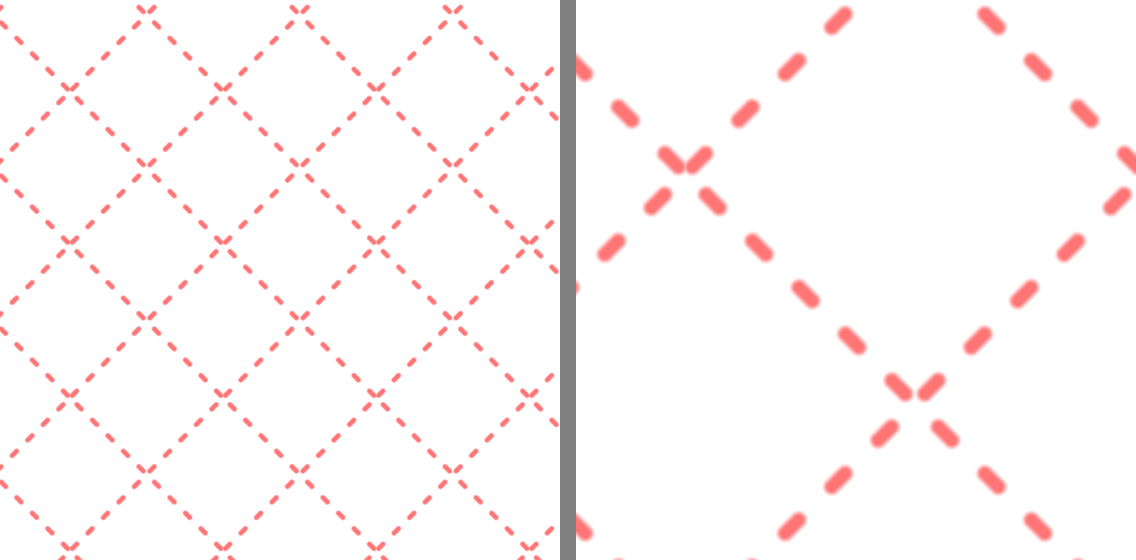
Left, the full canvas; right, a detail of the centre.
Give the GLSL for this pattern, as a WebGL 2 fragment shader.

```glsl
#version 300 es
precision highp float;
// A lattice of dashed diagonal lines in coral on white, forming diamonds.
// One family of falling dashes is measured as capsules on a square tile;
// mirroring the tile left to right gives the rising family.

uniform vec2 u_resolution;
out vec4 fragColor;

// Signed distance to the falling dashed lines, in tile units.
float dashedLines(vec2 q) {
    // Move to the nearest line of the family x + y = integer.
    q.y -= round(q.x + q.y);
    float across = (q.x + q.y) * 0.70711;

    // Ten dashes per tile; the last gap is shorter, as the stroke restarts.
    float t = fract((q.x - q.y) * 0.5 - 0.0595 + 0.0445) - 0.0445;
    float nearest = clamp(round(t / 0.1012), 0.0, 9.0) * 0.1012;
    float along = abs(t - nearest) * 1.41421;

    // Capsule with rounded ends.
    return length(vec2(max(along - 0.0205, 0.0), across)) - 0.0157;
}

void main() {
    // Tile coordinates, with the origin on a crossing.
    float tiles = 3.657;
    vec2 q = (gl_FragCoord.xy / u_resolution.y - vec2(0.3984, 0.5632)) * tiles;

    // Both diagonal families.
    float d = min(dashedLines(q), dashedLines(vec2(-q.x, q.y)));

    // Soft edge, never narrower than a pixel.
    float soft = max(0.008, 0.6 * tiles / u_resolution.y);
    float ink = 1.0 - smoothstep(-soft, soft, d);

    vec3 paper = vec3(1.0);
    vec3 coral = vec3(1.0, 0.46, 0.46);
    fragColor = vec4(mix(paper, coral, ink), 1.0);
}
```
